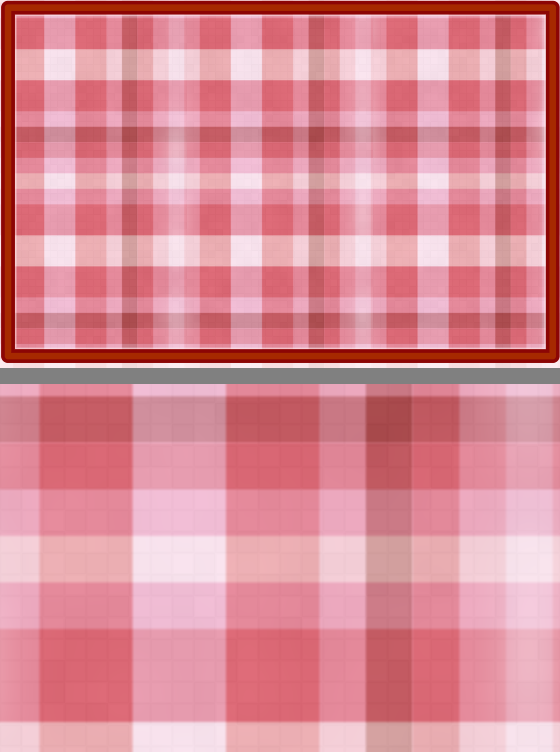
Top, the full canvas; bottom, a detail of the centre.
Give the GLSL for this pattern, as a Shadertoy shader.

```glsl
const vec2 REPEATS = vec2(3.0, 1.977);
const vec2 THREAD_START = vec2(0.1536, 0.181);
const float BANDS = 12.0;

const vec3 RED = vec3(0.86, 0.41, 0.46);
const vec3 PINK = vec3(0.925, 0.66, 0.745);
const vec3 DARK = vec3(0.67, 0.30, 0.31);
const vec3 WARP_LIGHT = vec3(0.95, 0.81, 0.91);
const vec3 WEFT_LIGHT = vec3(0.985, 0.955, 0.94);
const vec3 BLEACH = vec3(0.985, 0.91, 0.93);
const vec3 FRAME_EDGE = vec3(0.55, 0.02, 0.02);
const vec3 FRAME_CORE = vec3(0.65, 0.16, 0.0);

float hash(vec2 p) {
    return fract(sin(dot(p, vec2(127.1, 311.7))) * 43758.5453);
}

float valueNoise(vec2 p) {
    vec2 i = floor(p);
    vec2 f = fract(p);
    f = f * f * (3.0 - 2.0 * f);
    float low = mix(hash(i), hash(i + vec2(1.0, 0.0)), f.x);
    float high = mix(hash(i + vec2(0.0, 1.0)), hash(i + 1.0), f.x);
    return mix(low, high, f.y);
}

// Soft-edged interval mask
float band(float t, float start, float end, float soft) {
    return smoothstep(start - soft, start + soft, t)
         * (1.0 - smoothstep(end - soft, end + soft, t));
}

// One thread sequence; it wraps inside a red band
vec3 threadColor(float t, vec3 light, float soft) {
    vec3 color = mix(RED, light, band(t, 1.0, 3.0, soft));
    color = mix(color, PINK, band(t, 5.0, 11.0, soft));
    color = mix(color, DARK, band(t, 6.0, 7.0, soft));
    color = mix(color, RED * 0.98, band(t, 7.0, 8.0, soft));
    return mix(color, light, band(t, 9.0, 10.0, soft));
}

// Uneven tone, faint weave blocks and crease lines
float clothWear(vec2 p) {
    float mottling = valueNoise(p * 9.0) - 0.5;
    float blocks = hash(floor(p * 26.0)) - 0.5;
    vec2 crease = smoothstep(0.40, 0.48, abs(fract(p * 26.0) - 0.5));
    return 0.02 * mottling + 0.014 * blocks - 0.012 * max(crease.x, crease.y);
}

vec3 plaid(vec2 p, float soft) {
    vec2 t = fract(p - THREAD_START) * BANDS;
    vec3 warp = threadColor(t.x, WARP_LIGHT, soft);
    vec3 weft = threadColor(t.y, WEFT_LIGHT, soft);
    vec3 cloth = mix(warp, weft, 0.5);

    // Patchy bleaching along the narrow light warp
    float offset = t.x - 9.5;
    float patches = valueNoise(vec2(floor(p.x) * 7.0, p.y * 6.0));
    cloth = mix(cloth, BLEACH, 0.4 * patches * exp(-1.6 * offset * offset));
    return cloth + clothWear(p);
}

float boxDistance(vec2 p, vec2 halfSize) {
    vec2 d = abs(p) - halfSize;
    return length(max(d, 0.0)) + min(max(d.x, d.y), 0.0);
}

float stroke(float d, float halfWidth, float pixel) {
    return 1.0 - smoothstep(-pixel, pixel, abs(d) - halfWidth);
}

void mainImage(out vec4 fragColor, in vec2 fragCoord) {
    vec2 uv = fragCoord / iResolution.xy;
    vec2 p = vec2(uv.x, 1.0 - uv.y) * REPEATS;
    float pixel = REPEATS.x / iResolution.x;
    vec3 color = plaid(p, max(0.6 * pixel * BANDS, 0.05));

    // Pale margin and thin inner highlight
    float d = boxDistance(p - vec2(1.502, 0.977), vec2(1.459, 0.936));
    color = mix(color, vec3(1.0, 0.95, 0.96), 0.7 * smoothstep(-pixel, pixel, d));
    color = mix(color, vec3(1.0, 0.94, 0.94), 0.6 * stroke(d + 0.041, 0.004, pixel));

    // Layered frame with rounded outer corners
    color = mix(color, FRAME_EDGE, stroke(d, 0.037, 0.6 * pixel));
    color = mix(color, FRAME_CORE, stroke(d, 0.0175, 0.6 * pixel));
    fragColor = vec4(clamp(color, 0.0, 1.0), 1.0);
}
```
